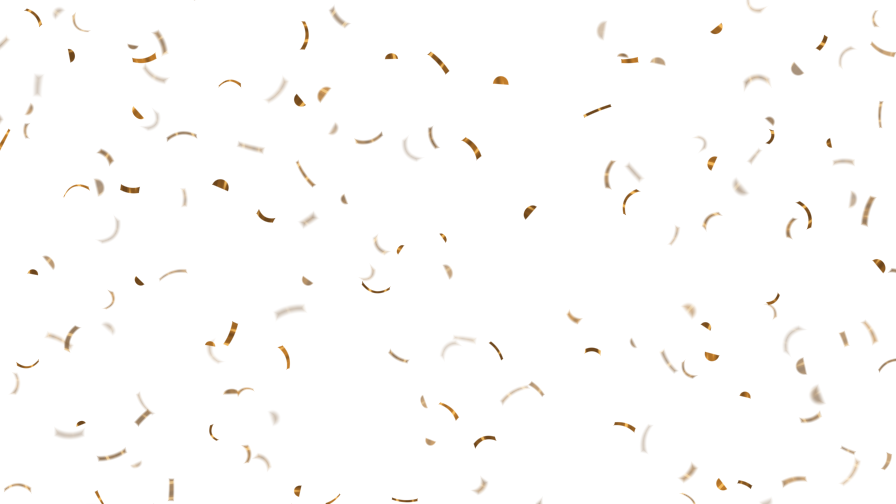
A Shadertoy shader for this pattern:

```glsl
// Gold confetti falling over white: curled foil strips and folded half discs.
// Three depth layers of jittered cells hold one flake each; far layers are
// blurred and paler, the near layer is crisp with a banded metallic sheen.

const float CELL = 0.16;
const vec3 WHITE = vec3(1.0);
const vec3 BRONZE = vec3(0.42, 0.27, 0.11);
const vec3 GOLD = vec3(0.76, 0.49, 0.17);
const vec3 GLINT = vec3(1.0, 0.79, 0.42);
const vec3 HAZE = vec3(0.67, 0.60, 0.53);

// Four random values from a cell and a seed
vec4 hash4(vec2 cell, float seed) {
    vec4 p = fract(vec4(cell.xyx, seed) * vec4(0.1031, 0.1030, 0.0973, 0.1099)
                   + seed * 0.137);
    p += dot(p, p.wzxy + 33.33);
    return fract((p.xxyz + p.yzzw) * p.zywx);
}

vec2 rotate(vec2 p, float angle) {
    float c = cos(angle), s = sin(angle);
    return vec2(c * p.x + s * p.y, c * p.y - s * p.x);
}

// Strip bent along a parabola, narrowing towards one end
float curledStrip(vec2 p, float halfLength, float halfWidth, float bend, float taper) {
    float t = p.x / halfLength;
    float slope = 2.0 * bend * clamp(t, -1.0, 1.0);
    float width = halfWidth * mix(1.0, 0.5 - 0.5 * clamp(t, -1.0, 1.0), taper);
    float across = abs(p.y - bend * halfLength * (t * t - 0.33));
    float side = across / sqrt(1.0 + slope * slope) - width;
    return max(side, abs(p.x) - halfLength);
}

// Half of a disc, squashed as if tilted away
float halfDisc(vec2 p, float radius, float squash) {
    p.y += radius * squash * 0.4;
    float dome = (length(vec2(p.x, p.y / squash)) - radius) * mix(squash, 1.0, 0.6);
    return max(dome, -p.y);
}

// Metallic bands from layered sines
vec3 foil(vec2 p, float phase, float tint) {
    float wave = 0.6 * sin(p.x * 190.0 + phase) + 0.4 * sin(p.x * 410.0 + p.y * 90.0 - 2.0 * phase);
    vec3 base = mix(BRONZE, GOLD, clamp(tint + 0.45 * wave, 0.0, 1.0));
    return mix(base, GLINT, 0.8 * smoothstep(0.4, 0.95, wave));
}

// Chance that a cell holds a flake: thinner right of the middle
float density(vec2 center, float aspect) {
    vec2 d = (center - vec2(0.60 * aspect, 0.42)) / vec2(0.32, 0.5);
    return 0.86 - 0.5 * exp(-dot(d, d));
}

// Colour and coverage of the flake in one cell
vec4 flake(vec2 uv, vec2 cell, float seed, float nearness, float aspect, float pixel) {
    vec4 place = hash4(cell, seed);
    vec4 form = hash4(cell, seed + 11.0);
    vec4 look = hash4(cell, seed + 23.0);
    vec2 center = (cell + place.xy) * CELL;
    if (place.z > density(center, aspect)) return vec4(0.0);

    vec2 p = rotate(uv - center, 6.2832 * place.w);
    float d;
    if (form.x < 0.30) {
        d = halfDisc(p, mix(0.009, 0.017, form.y), mix(0.6, 1.1, form.z));
    } else {
        float halfWidth = mix(0.0022, 0.0058, form.w * form.w);
        float bend = (form.z - 0.5) * mix(1.5, 0.4, form.w);
        d = curledStrip(p, mix(0.013, 0.029, form.y), halfWidth, bend,
                        look.x * (1.0 - 0.7 * form.w));
    }

    // Focus: nearer flakes are sharper and more saturated
    float blur = mix(0.0055, 0.0004, nearness) * mix(0.7, 1.3, look.y);
    float edge = max(blur, 0.8 * pixel);
    float cover = 1.0 - smoothstep(-edge, edge, d);
    float haze = (1.0 - nearness) * mix(0.15, 0.95, look.z);
    vec3 color = mix(foil(p, look.w * 6.2832, look.x), HAZE, haze);
    return vec4(color, cover * mix(0.72, 1.0, nearness) * (1.0 - 0.3 * haze));
}

// Paints one depth layer over the colour behind it
vec3 paintLayer(vec3 color, vec2 uv, float seed, float nearness, float aspect, float pixel) {
    vec2 home = floor(uv / CELL);
    for (int y = -1; y <= 1; y++) {
        for (int x = -1; x <= 1; x++) {
            vec2 cell = home + vec2(x, y);
            vec4 piece = flake(uv, cell, seed, nearness, aspect, pixel);
            color = mix(color, piece.rgb, piece.a);
        }
    }
    return color;
}

void mainImage(out vec4 fragColor, in vec2 fragCoord) {
    vec2 uv = fragCoord / iResolution.y;
    float aspect = iResolution.x / iResolution.y;
    float pixel = 1.0 / iResolution.y;

    vec3 color = WHITE;
    for (int i = 0; i < 3; i++) {
        float nearness = float(i) * 0.5;
        color = paintLayer(color, uv, 3.0 + 5.0 * float(i), nearness, aspect, pixel);
    }
    fragColor = vec4(color, 1.0);
}
```
